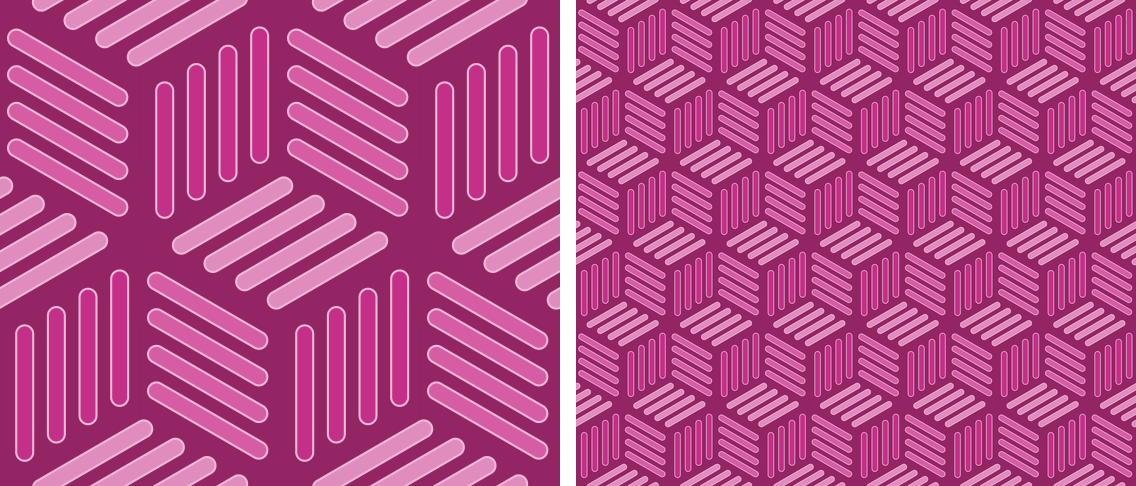
Left, the tile; right, the same tile 3 across and 3 down.
Write a Shadertoy shader that draws this pattern.

```glsl
const float ROOT3 = 1.7320508;
const vec2 PERIOD = vec2(1.0, ROOT3);   // staggered lattice cell, cell width = 1
const float COLUMNS = 2.0;

const float BAR_HALF_LENGTH = 0.211;
const float BAR_RADIUS = 0.0340;
const float BAR_SPACING = 0.1305;
const float OUTLINE_WIDTH = 0.0074;

const vec3 GROUND = vec3(0.575, 0.145, 0.395);
const vec3 SEAM = vec3(0.46, 0.15, 0.43);
const vec3 OUTLINE = vec3(0.94, 0.72, 0.85);
const vec3 PALE = vec3(0.88, 0.55, 0.75);
const vec3 MEDIUM = vec3(0.84, 0.365, 0.64);
const vec3 DEEP = vec3(0.77, 0.19, 0.53);

// Wraps p into the lattice cell centred on the origin.
vec2 wrapCell(vec2 p) {
    return p - PERIOD * round(p / PERIOD);
}

float coverage(float d, float pixel) {
    return clamp(0.5 - d / pixel, 0.0, 1.0);
}

float capsule(vec2 p, vec2 axis, float halfLength, float radius) {
    float along = clamp(dot(p, axis), -halfLength, halfLength);
    return length(p - axis * along) - radius;
}

// Distance to four parallel bars, each shifted by one stride from the last.
float barGroup(vec2 p, vec2 axis, vec2 stride) {
    vec2 normal = vec2(-axis.y, axis.x);
    float row = round(dot(p, normal) / dot(stride, normal) - 0.5) + 0.5;
    p -= stride * clamp(row, -1.5, 1.5);
    return capsule(p, axis, BAR_HALF_LENGTH, BAR_RADIUS);
}

vec3 paintBars(vec3 base, float d, vec3 fill, float pixel) {
    vec3 color = mix(base, OUTLINE, coverage(d, pixel));
    return mix(color, fill, coverage(d + OUTLINE_WIDTH, pixel));
}

// Signed distance to the rhombus forming the top of a cube.
float topFace(vec2 p) {
    return dot(abs(p), vec2(0.5, 0.5 * ROOT3)) - 0.25;
}

// Distance to the joints between cube faces.
float faceSeams(vec2 p) {
    float face = min(topFace(wrapCell(p)), topFace(wrapCell(p - 0.5 * PERIOD)));
    float upright = abs(p.x - 0.5 * round(p.x / 0.5));
    return face > 0.0 ? min(face, upright) : -face;
}

void mainImage(out vec4 fragColor, in vec2 fragCoord) {
    vec2 p = fragCoord / iResolution.xy * vec2(COLUMNS, ROOT3);
    float pixel = COLUMNS / iResolution.x;

    // Bar directions run along the three isometric axes.
    vec2 rising = vec2(0.5 * ROOT3, 0.5);
    vec2 falling = vec2(rising.x, -rising.y);
    vec2 vertical = vec2(0.0, 1.0);

    // Faint joints behind the bars.
    float seam = coverage(faceSeams(p) - 0.0012, pixel);
    vec3 color = mix(GROUND, SEAM, 0.22 * seam);

    // Three faces per cube, two staggered cubes per cell.
    for (int i = 0; i < 2; i++) {
        vec2 q = p - PERIOD * 0.5 * vec2(float(i), float(1 - i));
        q.x += 0.5 * float(i) - 0.5 * float(i);
        vec2 top = wrapCell(q);
        vec2 left = wrapCell(q - vec2(0.2417, 0.429));
        vec2 right = wrapCell(q - vec2(0.7578, 0.429));
        color = paintBars(color, barGroup(top, rising, falling * BAR_SPACING), PALE, pixel);
        color = paintBars(color, barGroup(left, falling, vertical * BAR_SPACING), MEDIUM, pixel);
        color = paintBars(color, barGroup(right, vertical, rising * BAR_SPACING), DEEP, pixel);
    }

    fragColor = vec4(color, 1.0);
}
```
